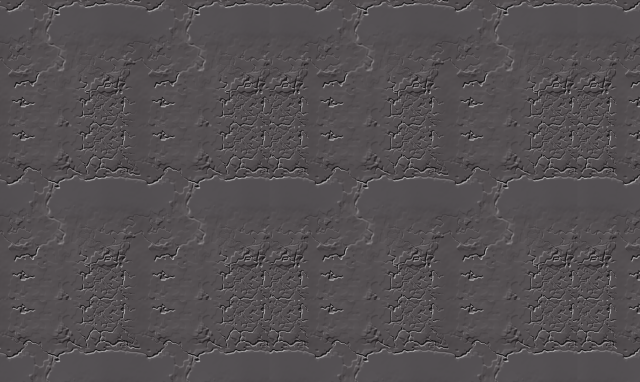
Give the GLSL for this texture, as a WebGL 1 fragment shader.

```glsl
precision highp float;
// Grey cracked plaster, lit as a shallow relief. One square motif is laid out
// in a larger tile: once plain, once stretched by cloning its cracked strip.
// Grooves, cell cracks and flaked layers form a height that is embossed.
uniform vec2 u_resolution;

const float MOTIF = 0.2188;               // motif size in canvas widths
const vec2 PERIOD = vec2(2.202, 1.238);   // tile size in motifs
const vec2 SEAM = vec2(0.923, 0.905);     // where the cloned strips begin
const vec2 CLONE = vec2(0.268, 0.238);    // how far back a clone reaches
const vec2 CELLS = vec2(7.0, 10.0);       // crack cells in one motif
const vec2 LIGHT = vec2(0.0026, 0.0048);  // emboss offset
const float GROOVE = 0.0095;              // half width of a crack
const float GAIN = 0.33;                  // relief contrast
const float MOTTLE = 0.028;               // broad change of tone
const vec3 BASE = vec3(0.332, 0.314, 0.322);
const vec3 COOL = vec3(0.330, 0.315, 0.326);
const vec3 PALE = vec3(0.405, 0.388, 0.395);

float hash(vec2 c) {
  return fract(sin(dot(c, vec2(127.1, 311.7))) * 43758.5453);
}

// Value noise that repeats after one motif, with n cells across
float noise(vec2 p, float n) {
  p *= n;
  vec2 i = floor(p), f = fract(p);
  f = f * f * (3.0 - 2.0 * f);
  vec2 a = mod(i, n), b = mod(i + 1.0, n);
  return mix(mix(hash(a), hash(vec2(b.x, a.y)), f.x),
             mix(hash(vec2(a.x, b.y)), hash(b), f.x), f.y);
}

float fbm(vec2 p) {
  return 0.46 * noise(p, 5.0) + 0.26 * noise(p, 11.0)
       + 0.17 * noise(p, 23.0) + 0.11 * noise(p, 47.0);
}

float bump(float x, float centre, float width) {
  float t = (x - centre) / width;
  return exp(-t * t);
}

// Distance to a segment, wrapped around the motif
float segment(vec2 p, vec2 a, vec2 b) {
  vec2 mid = 0.5 * (a + b), h = 0.5 * (b - a);
  vec2 q = fract(p - mid + 0.5) - 0.5;
  return length(q - h * clamp(dot(q, h) / dot(h, h), -1.0, 1.0));
}

// Gap between the two nearest cell points, in staggered rows
float cellBorder(vec2 p, vec2 cells) {
  p *= cells;
  vec2 i = floor(p), f = fract(p);
  float near = 9.0, next = 9.0;
  for (int y = -1; y <= 1; y++)
  for (int x = -1; x <= 1; x++) {
    vec2 g = vec2(float(x), float(y));
    vec2 c = mod(i + g, cells);
    vec2 jitter = vec2(hash(c), hash(c + 41.0));
    g += 0.3 + 0.4 * jitter + vec2(0.5 * mod(c.y, 2.0) - 0.25, 0.0);
    float d = length(g - f);
    next = min(next, max(near, d));
    near = min(near, d);
  }
  return (next - near) / cells.y;
}

vec2 jag(vec2 p, float n) {
  return vec2(noise(p, n), noise(p + 0.37, n)) - 0.5;
}

vec2 ragged(vec2 p) {
  return p + 0.060 * jag(p, 9.0) + 0.050 * jag(p, 23.0) + 0.024 * jag(p, 53.0);
}

// Pale channel that runs down from the seam line
float channel(vec2 p) {
  float d = segment(p, vec2(0.36, 0.08), vec2(0.34, 0.32));
  d = min(d, segment(p, vec2(0.34, 0.32), vec2(0.45, 0.37)));
  d = min(d, segment(p, vec2(0.45, 0.37), vec2(0.41, 0.46)));
  return min(d, segment(p, vec2(0.41, 0.46), vec2(0.27, 0.55)));
}

// Smooth slab below the seam line: ragged ends, soft foot
float slab(vec2 p) {
  float x = abs(fract(p.x - 0.31) - 0.5);
  return (1.0 - smoothstep(0.435, 0.455, x))
       * smoothstep(0.02, 0.06, p.y) * (1.0 - smoothstep(0.20, 0.40, p.y));
}

float groove(float d, float width) {
  return 1.0 - smoothstep(0.0, width, d);
}

float height(vec2 p) {
  p = fract(p);
  vec2 w = ragged(p);
  float smoothPart = slab(w), rough = 1.0 - smoothPart;
  float broken = 0.6 * noise(p, 11.0) + 0.4 * noise(p, 27.0);
  float gaps = smoothstep(0.36, 0.56, broken);
  float patchy = smoothstep(0.40, 0.65, noise(p + 0.2, 6.0));
  // Flaked layers, grain and faint creases
  float layers = fbm(p);
  float flakes = smoothstep(0.485, 0.515, layers) + 0.7 * smoothstep(0.60, 0.63, layers);
  float h = 0.55 * smoothPart + (0.08 + 0.40 * patchy) * rough * flakes;
  h += (0.08 + 0.42 * rough) * layers;
  float crease = abs(noise(w * vec2(1.0, 2.0), 7.0) - 0.5);
  h -= 0.30 * rough * patchy * groove(crease, 0.06);
  // Broken seam line, with a second split above its flat part
  float line = 0.03 - 0.08 * bump(w.x, 0.22, 0.06) + 0.05 * bump(w.x, 0.40, 0.07);
  float seam = abs(fract(w.y - line + 0.5) - 0.5);
  float split = abs(fract(w.y - line + 0.55) - 0.5);
  h -= groove(seam, GROOVE) * mix(0.30, 1.35, gaps);
  h -= groove(split, GROOVE) * (1.0 - gaps) * smoothstep(0.42, 0.55, w.x);
  // Channel, long crack and small notched crack
  h -= 0.55 * groove(channel(w), 2.0 * GROOVE) * (0.4 + 0.6 * gaps);
  float cut = segment(w, vec2(0.28, 0.56), vec2(0.12, 0.605));
  cut = min(cut, segment(w, vec2(0.11, 0.735), vec2(0.25, 0.75)));
  cut = min(cut, segment(w, vec2(0.18, 0.74), vec2(0.185, 0.715)));
  h -= 1.3 * groove(cut, GROOVE);
  // Cracked strip, deeper towards its foot, with finer splits in the gaps
  float strip = smoothstep(0.53, 0.62, w.x) * (1.0 - smoothstep(0.90, 0.97, w.x));
  strip *= 0.30 * smoothstep(0.33, 0.42, p.y) + 0.95 * smoothstep(0.52, 0.68, p.y);
  float coarse = groove(cellBorder(w, CELLS), GROOVE) * gaps;
  float fine = groove(cellBorder(w + 0.03, 2.0 * CELLS), 0.7 * GROOVE) * (1.0 - gaps);
  return h - strip * (1.15 * coarse + 0.45 * fine);
}

// Tile position to motif position, with the cloned strips
vec2 fold(vec2 p) {
  p = mod(p, PERIOD);
  if (p.x > 1.0) {
    p.x -= 1.0;
    if (p.x > SEAM.x) p.x -= CLONE.x;
  }
  if (p.y > SEAM.y) p.y -= CLONE.y;
  return p;
}

vec3 plaster(vec2 p) {
  p = fold(p);
  float relief = height(p + LIGHT) - height(p - LIGHT);
  vec2 w = ragged(p);
  float smoothPart = slab(w);
  vec3 tone = mix(BASE, COOL, smoothPart);
  tone += MOTTLE * (1.0 - 0.6 * smoothPart) * (noise(p, 4.0) + noise(p, 9.0) - 1.0);
  tone = mix(tone, PALE, 0.7 * groove(channel(w), 0.04));
  return clamp(tone + GAIN * relief, 0.08, 0.66);
}

void main() {
  vec3 sum = vec3(0.0);
  for (int j = 0; j < 2; j++)
  for (int i = 0; i < 2; i++) {
    vec2 f = gl_FragCoord.xy + 0.5 * vec2(float(i), float(j)) - 0.25;
    sum += plaster(vec2(f.x, u_resolution.y - f.y) / (u_resolution.x * MOTIF));
  }
  gl_FragColor = vec4(0.25 * sum, 1.0);
}
```
